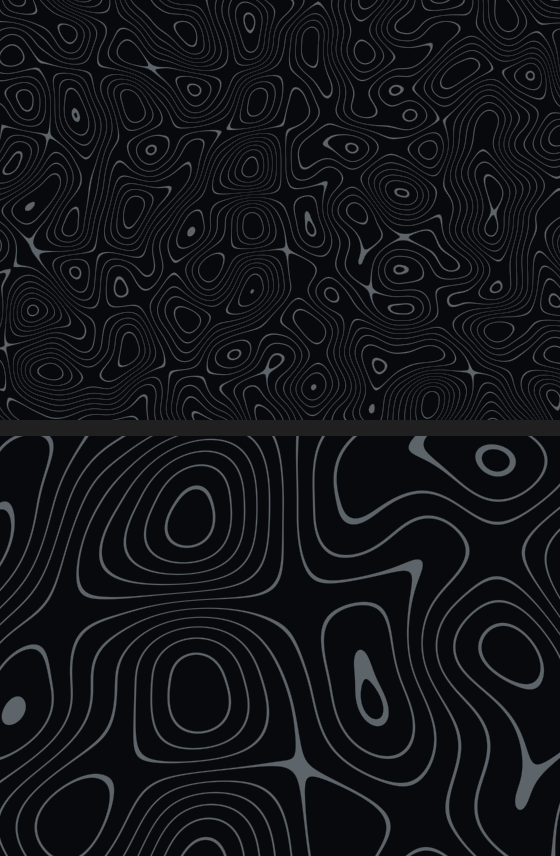
Top: the whole. Bottom: its middle third, enlarged.
Write a WebGL 2 fragment shader that draws this pattern.

```glsl
#version 300 es
precision highp float;

// Topographic contour lines on a near-black ground.
// Two octaves of gradient noise form a height field; each whole level is drawn
// as a thin band of height, so lines swell on flat ground and thin on slopes.

uniform vec2 u_resolution;
out vec4 fragColor;

const vec3 GROUND_COLOR = vec3(0.030, 0.035, 0.050);
const vec3 LINE_COLOR = vec3(0.365, 0.395, 0.420);
const float HILL_CELLS = 7.0;     // noise cells per canvas height
const float REGION_CELLS = 3.7;   // broader swell under the hills
const float REGION_HEIGHT = 0.6;
const float LEVELS = 9.5;         // contour levels per unit of height
const float LINE_SHARE = 0.11;    // part of each level covered by its line
const float SOFTNESS = 1.25;      // edge filter width in output samples
const vec2 HILL_OFFSET = vec2(13.3, 41.7);
const vec2 REGION_OFFSET = vec2(67.4, 5.8);
const float TAU = 6.2831853;

// Integer hash of a lattice point, mapped to 0..1.
float hash(ivec2 cell) {
    uvec2 q = uvec2(cell) * uvec2(1597334673u, 3812015801u);
    uint h = q.x ^ q.y;
    h = (h ^ (h >> 16)) * 2146121005u;
    h = (h ^ (h >> 15)) * 2221713035u;
    h ^= h >> 16;
    return float(h >> 8) / 16777216.0;
}

// Slope contribution of one lattice corner.
float cornerSlope(ivec2 cell, vec2 toPoint) {
    float angle = TAU * hash(cell);
    return dot(vec2(cos(angle), sin(angle)), toPoint);
}

float gradientNoise(vec2 p) {
    ivec2 cell = ivec2(floor(p));
    vec2 f = fract(p);
    vec2 blend = f * f * f * (f * (f * 6.0 - 15.0) + 10.0);
    float bottom = mix(cornerSlope(cell, f),
                       cornerSlope(cell + ivec2(1, 0), f - vec2(1, 0)), blend.x);
    float top = mix(cornerSlope(cell + ivec2(0, 1), f - vec2(0, 1)),
                    cornerSlope(cell + ivec2(1, 1), f - vec2(1, 1)), blend.x);
    return mix(bottom, top, blend.y);
}

float terrain(vec2 p) {
    float hills = gradientNoise(p * HILL_CELLS + HILL_OFFSET);
    float region = gradientNoise(p * REGION_CELLS + REGION_OFFSET);
    return hills + REGION_HEIGHT * region;
}

// Integral of the repeating line pulse, used to filter it exactly.
float lineIntegral(float level) {
    return floor(level) * LINE_SHARE + min(fract(level), LINE_SHARE);
}

// Average line coverage over one filter width.
float lineCoverage(float level, float width) {
    float low = level - 0.5 * width;
    return (lineIntegral(low + width) - lineIntegral(low)) / width;
}

void main() {
    vec2 p = gl_FragCoord.xy / u_resolution.y;
    float level = terrain(p) * LEVELS + 0.5 * LINE_SHARE;
    float slope = length(vec2(dFdx(level), dFdy(level)));
    float coverage = lineCoverage(level, max(slope * SOFTNESS, 0.001));
    fragColor = vec4(mix(GROUND_COLOR, LINE_COLOR, coverage), 1.0);
}
```
